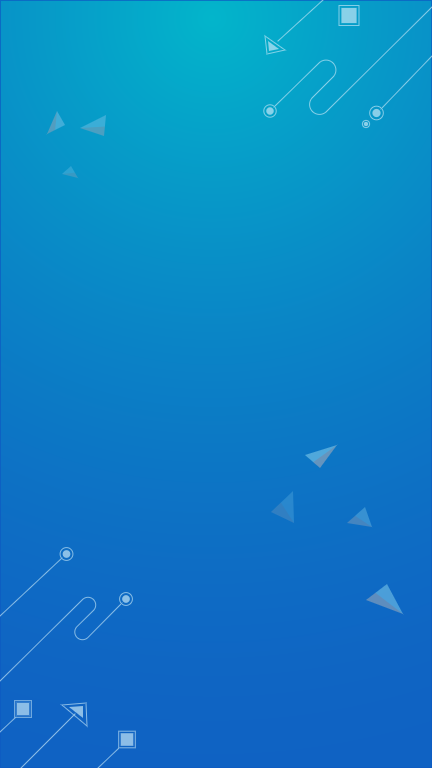
Give the GLSL for this background, as a Shadertoy shader.

```glsl
// Blue radial gradient with thin circuit-like lines, nodes and folded paper darts.

const float CANVAS_HEIGHT = 7.68;             // canvas is 4.32 by 7.68 units
const vec2  GLOW_CENTER = vec2(2.12, 7.50);
const float GLOW_RADIUS = 7.6;
const float GLOW_FALLOFF = 1.6;
const vec3  GLOW_COLOR = vec3(0.01, 0.71, 0.795);
const vec3  DEEP_COLOR = vec3(0.06, 0.385, 0.765);
const vec3  EDGE_COLOR = vec3(0.05, 0.35, 0.76);
const vec3  INK_COLOR = vec3(0.78, 0.91, 0.97);
const vec3  LIT_COLOR = vec3(0.44, 0.75, 0.90);
const vec3  SHADE_COLOR = vec3(0.56, 0.64, 0.73);
const float LINE_HALF = 0.005;
const float LINE_ALPHA = 0.65;
const float FILL_ALPHA = 0.68;

// Each dart: tip, lit wing, shaded wing
const int DARTS = 7;
const vec2 DART[21] = vec2[21](
    vec2(0.57, 6.57), vec2(0.65, 6.43), vec2(0.47, 6.34),
    vec2(0.80, 6.40), vec2(1.06, 6.53), vec2(1.04, 6.32),
    vec2(0.62, 5.94), vec2(0.71, 6.02), vec2(0.78, 5.90),
    vec2(3.37, 3.23), vec2(3.05, 3.13), vec2(3.20, 3.00),
    vec2(2.94, 2.45), vec2(2.93, 2.77), vec2(2.71, 2.56),
    vec2(3.72, 2.41), vec2(3.65, 2.61), vec2(3.47, 2.45),
    vec2(4.03, 1.54), vec2(3.87, 1.84), vec2(3.66, 1.68));
const float DART_ALPHA[7] = float[7](0.55, 0.50, 0.36, 0.68, 0.28, 0.42, 0.62);

// Nodes: center, outer radius
const vec3 RINGS[5] = vec3[5](
    vec3(2.70, 6.57, 0.062), vec3(3.765, 6.55, 0.068), vec3(3.66, 6.44, 0.036),
    vec3(0.665, 2.14, 0.064), vec3(1.26, 1.69, 0.064));
const vec3 BOXES[3] = vec3[3](
    vec3(3.49, 7.525, 0.10), vec3(0.23, 0.59, 0.083), vec3(1.27, 0.285, 0.083));

// Straight traces: start, end
const vec4 TRACES[6] = vec4[6](
    vec4(2.78, 7.27, 3.23, 7.68), vec4(3.81, 6.59, 4.32, 7.12),
    vec4(0.62, 2.10, 0.00, 1.52), vec4(0.16, 0.51, 0.00, 0.36),
    vec4(1.19, 0.20, 0.98, 0.00), vec4(0.75, 0.54, 0.21, 0.00));

float segment(vec2 p, vec2 a, vec2 b) {
    vec2 ab = b - a;
    return length(p - a - ab * clamp(dot(p - a, ab) / dot(ab, ab), 0.0, 1.0));
}

// Signed distance to the infinite line through a and b
float sideOf(vec2 p, vec2 a, vec2 b) {
    vec2 d = normalize(b - a);
    return dot(p - a, vec2(d.y, -d.x));
}

float triangle(vec2 p, vec2 a, vec2 b, vec2 c) {
    float winding = -sign(sideOf(c, a, b));
    return max(max(winding * sideOf(p, a, b), winding * sideOf(p, b, c)),
               winding * sideOf(p, c, a));
}

float box(vec2 p, float halfSize) {
    vec2 d = abs(p) - halfSize;
    return max(d.x, d.y);
}

float halfRing(vec2 p, vec2 axis, float radius) {
    return dot(p, axis) > 0.0 ? abs(length(p) - radius) : 100.0;
}

// Diagonal S-shaped trace with two rounded turns
float hairpin(vec2 p, vec2 start, vec2 upper, vec2 lower, vec2 end, float radius) {
    vec2 axis = vec2(0.7071);
    vec2 n = vec2(axis.x, -axis.y) * radius;
    float d = min(segment(p, start, upper - n), segment(p, upper + n, lower - n));
    d = min(d, segment(p, lower + n, end));
    d = min(d, halfRing(p - upper, axis, radius));
    return min(d, halfRing(p - lower, -axis, radius));
}

float cover(float d, float pixel) { return clamp(0.5 - d / pixel, 0.0, 1.0); }

void mainImage(out vec4 fragColor, in vec2 fragCoord) {
    float pixel = CANVAS_HEIGHT / iResolution.y;
    vec2 p = fragCoord * pixel;
    vec2 size = iResolution.xy * pixel;

    // Background glow and thin border
    float t = clamp(length(p - GLOW_CENTER) / GLOW_RADIUS, 0.0, 1.0);
    vec3 color = mix(DEEP_COLOR, GLOW_COLOR, pow(1.0 - t, GLOW_FALLOFF));
    vec2 rim = min(p, size - p);
    color = mix(color, EDGE_COLOR, 0.7 * cover(min(rim.x, rim.y) - 0.01, pixel));

    // Folded darts, split along the line from tip to middle of the tail
    for (int i = 0; i < DARTS; i++) {
        vec2 tip = DART[3 * i], lit = DART[3 * i + 1], dark = DART[3 * i + 2];
        vec2 tail = mix(lit, dark, 0.55);
        float fold = sideOf(p, tip, tail) * sign(sideOf(lit, tip, tail));
        vec3 paper = mix(LIT_COLOR, SHADE_COLOR, cover(fold, pixel));
        color = mix(color, paper, DART_ALPHA[i] * cover(triangle(p, tip, lit, dark), pixel));
    }

    // Traces
    float line = hairpin(p, vec2(2.74, 6.61), vec2(3.26, 6.98), vec2(3.195, 6.635), vec2(4.32, 7.61), 0.099);
    line = min(line, hairpin(p, vec2(0.0, 0.87), vec2(0.88, 1.63), vec2(0.825, 1.36), vec2(1.22, 1.65), 0.077));
    for (int i = 0; i < 6; i++) line = min(line, segment(p, TRACES[i].xy, TRACES[i].zw));

    // Nodes: outlined rings, boxes and arrowheads around solid cores
    float solid = 100.0;
    for (int i = 0; i < 5; i++) {
        float d = length(p - RINGS[i].xy);
        line = min(line, abs(d - RINGS[i].z));
        solid = min(solid, d - 0.6 * RINGS[i].z);
    }
    for (int i = 0; i < 3; i++) {
        vec2 q = p - BOXES[i].xy;
        line = min(line, abs(box(q, BOXES[i].z)));
        solid = min(solid, box(q, 0.76 * BOXES[i].z));
    }
    line = min(line, abs(triangle(p, vec2(2.65, 7.32), vec2(2.85, 7.18), vec2(2.67, 7.14))));
    line = min(line, abs(triangle(p, vec2(0.62, 0.63), vec2(0.86, 0.65), vec2(0.87, 0.42))));
    solid = min(solid, triangle(p, vec2(2.68, 7.27), vec2(2.79, 7.19), vec2(2.69, 7.17)));
    solid = min(solid, triangle(p, vec2(0.69, 0.61), vec2(0.83, 0.62), vec2(0.83, 0.50)));
    float ink = max(LINE_ALPHA * cover(line - LINE_HALF, pixel), FILL_ALPHA * cover(solid, pixel));
    fragColor = vec4(mix(color, INK_COLOR, ink), 1.0);
}
```
